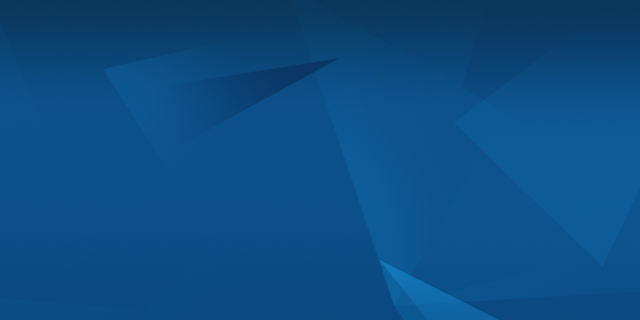
Give the GLSL for this background, as a WebGL 1 fragment shader.

```glsl
precision highp float;

uniform vec2 u_resolution;

#define TOP_NAVY vec3(0.035, 0.215, 0.36)
#define MID_BLUE vec3(0.048, 0.315, 0.545)
#define LOW_BLUE vec3(0.042, 0.285, 0.505)
#define GLOW_BLUE vec3(0.055, 0.43, 0.68)
#define SPARK_BLUE vec3(0.075, 0.49, 0.75)
#define SHADE_NAVY vec3(0.035, 0.19, 0.36)
#define EDGE 0.003
#define GRAIN 0.004

// Soft half-plane: 1 to the left of the line from a to b
float leftOf(vec2 p, vec2 a, vec2 b) {
  vec2 d = normalize(b - a);
  vec2 q = p - a;
  return smoothstep(-EDGE, EDGE, d.x * q.y - d.y * q.x);
}

// Area swept counter-clockwise from ray apex-b to ray apex-c
float wedge(vec2 p, vec2 apex, vec2 b, vec2 c) {
  return leftOf(p, apex, b) * leftOf(p, c, apex);
}

// Falls from 1 to 0 as x goes from near to far
float fade(float near, float far, float x) {
  return 1.0 - smoothstep(near, far, x);
}

float hash(vec2 p) {
  vec3 q = fract(vec3(p.xyx) * 0.1031);
  q += dot(q, q.yzx + 33.33);
  return fract((q.x + q.y) * q.z);
}

vec3 backdrop(float y) {
  vec3 color = mix(LOW_BLUE, MID_BLUE, smoothstep(0.0, 0.4, y));
  return mix(color, TOP_NAVY, smoothstep(0.64, 1.02, y));
}

// Tall central sheet and the planes beside it
vec3 centralSheet(vec3 color, vec2 p) {
  vec2 foot = vec2(1.232, 0.044);
  vec2 ridge = vec2(1.576, 0.648);
  vec2 crest = vec2(0.977, 1.0);
  vec2 leftTop = vec2(0.911, 1.0);

  float sheet = wedge(p, foot, ridge, leftTop) * leftOf(p, ridge, crest);
  float fromLeft = p.x - mix(foot.x, leftTop.x, (p.y - foot.y) / (1.0 - foot.y));
  float light = fade(0.0, 0.3, fromLeft) * fade(0.35, 0.95, p.y);
  color = mix(color, GLOW_BLUE, sheet * (0.05 + 0.38 * light));

  float beside = leftOf(p, ridge, foot) * leftOf(p, foot, vec2(2.0, 0.089));
  color = mix(color, GLOW_BLUE, beside * 0.16 * fade(0.3, 0.75, p.y));

  float above = leftOf(p, crest, ridge) * leftOf(p, foot, leftTop - vec2(0.0, 2.0));
  return mix(color, SHADE_NAVY, above * 0.22 * smoothstep(0.58, 0.8, p.y));
}

// Left glass corner with the dark blade across it
vec3 leftFacets(vec3 color, vec2 p) {
  vec2 corner = vec2(0.323, 0.784);
  float pane = wedge(p, corner, vec2(0.578, 0.38), vec2(0.677, 0.865));
  color = mix(color, GLOW_BLUE, pane * 0.34 * fade(0.0, 0.46, distance(p, corner)));

  vec2 tip = vec2(1.06, 0.818);
  float blade = wedge(p, tip, vec2(0.482, 0.727), vec2(0.56, 0.544));
  color = mix(color, SHADE_NAVY, blade * 0.75 * fade(0.08, 0.64, distance(p, tip)));

  float margin = leftOf(p, vec2(0.117, 0.648), vec2(0.0, 0.935));
  return mix(color, GLOW_BLUE, margin * 0.07 * smoothstep(0.5, 0.75, p.y));
}

// Large translucent pane at the right
vec3 rightPane(vec3 color, vec2 p) {
  vec2 corner = vec2(1.419, 0.617);
  vec2 base = vec2(1.883, 0.167);
  float pane = wedge(p, corner, base, vec2(1.75, 0.865));
  pane *= leftOf(p, base, vec2(2.0, 0.414));
  return mix(color, GLOW_BLUE, pane * 0.3 * fade(0.55, 0.95, p.y));
}

// Bright shard and faint planes along the bottom
vec3 lowerFacets(vec3 color, vec2 p) {
  vec2 foot = vec2(1.232, 0.044);
  float sweep = wedge(p, foot, vec2(2.0, 0.089), vec2(1.667, 0.154));
  color = mix(color, GLOW_BLUE, sweep * 0.13 * fade(0.2, 0.65, p.x - foot.x));

  vec2 apex = vec2(1.185, 0.188);
  vec2 fold = vec2(1.336, 0.0);
  float under = wedge(p, apex, foot, fold) * leftOf(p, foot, vec2(1.263, 0.0));
  color = mix(color, GLOW_BLUE, under * 0.42);
  float shard = wedge(p, apex, fold, vec2(1.56, 0.0));
  color = mix(color, SPARK_BLUE, shard * mix(0.5, 0.85, smoothstep(0.0, 0.188, p.y)));

  vec2 bend = vec2(0.456, 0.031);
  float strip = leftOf(p, bend, vec2(0.0, 0.068));
  color = mix(color, GLOW_BLUE, strip * 0.09 * fade(0.3, 0.5, p.x));
  float slope = leftOf(p, vec2(0.651, 0.232), bend);
  return mix(color, GLOW_BLUE, slope * 0.06 * fade(0.45, 0.8, p.x) * fade(0.08, 0.25, p.y));
}

void main() {
  vec2 p = gl_FragCoord.xy / u_resolution * vec2(2.0, 1.0);
  vec3 color = backdrop(p.y);
  color = centralSheet(color, p);
  color = leftFacets(color, p);
  color = rightPane(color, p);
  color = lowerFacets(color, p);
  color += (hash(gl_FragCoord.xy) - 0.5) * GRAIN;
  gl_FragColor = vec4(color, 1.0);
}
```
